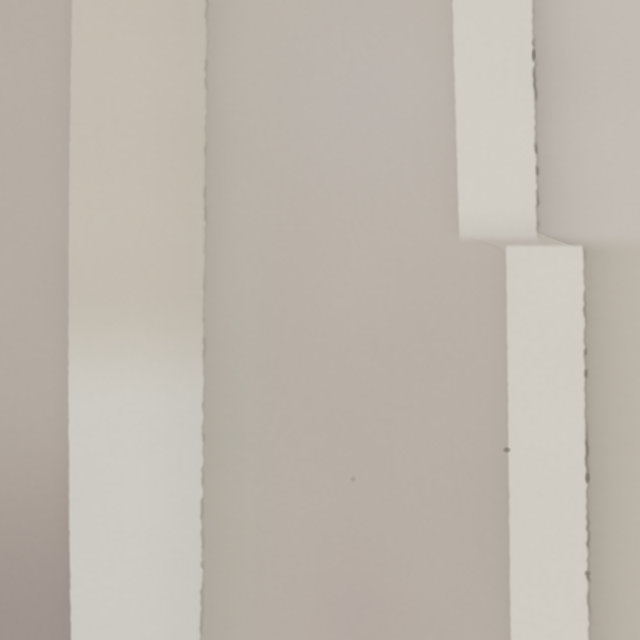
A WebGL 2 fragment shader for this background:

```glsl
#version 300 es
precision highp float;
// Pale torn paper strips on a softly shaded warm plaster wall.
uniform vec2 u_resolution;
out vec4 outColor;

const vec3 WALL_LOW = vec3(0.716, 0.682, 0.644);
const vec3 WALL_HIGH = vec3(0.742, 0.712, 0.676);
const vec3 WALL_DARK = vec3(0.620, 0.575, 0.550);
const vec3 WALL_LIGHT = vec3(0.768, 0.741, 0.712);
const vec3 SHADE_GREEN = vec3(0.675, 0.655, 0.612);
const vec3 PAPER_WARM = vec3(0.770, 0.741, 0.692);
const vec3 PAPER_COOL = vec3(0.804, 0.793, 0.764);
const vec3 PAPER_BRIGHT = vec3(0.818, 0.800, 0.768);
const vec3 TEAR = vec3(0.420, 0.395, 0.360);

float hash(vec2 p) {
  return fract(sin(dot(p, vec2(127.1, 311.7))) * 43758.5453);
}

float noise(vec2 p) {
  vec2 i = floor(p), f = fract(p);
  f = f * f * (3.0 - 2.0 * f);
  return mix(mix(hash(i), hash(i + vec2(1, 0)), f.x),
             mix(hash(i + vec2(0, 1)), hash(i + vec2(1, 1)), f.x), f.y);
}

// Soft step across an edge, at least one pixel wide
float edge(float d, float softness) {
  float w = max(softness, 0.75 / u_resolution.y);
  return smoothstep(-w, w, d);
}

// Small, closely spaced unevenness of a torn edge
float ragged(float y, float seed, float amount) {
  float n = 0.5 * noise(vec2(y * 40.0, seed)) + noise(vec2(y * 120.0, seed + 7.0));
  return (n - 0.75) * amount;
}

// Coverage of a strip between two edge positions
float strip(float x, float left, float right) {
  return edge(x - left, 0.0030) * edge(right - x, 0.0030);
}

// One-sided shadow that fades to the right of an edge
float castShadow(float d, float reach) {
  return edge(d, 0.003) * exp(-max(d, 0.0) / reach);
}

// Round soft patch of light or tint
float patchGlow(vec2 p, vec2 center, vec2 radius) {
  vec2 d = (p - center) / radius;
  return exp(-dot(d, d));
}

// Thin dark line of varying strength along a torn edge
float fringe(vec2 p, float x, float seed) {
  float strength = 0.2 + 0.8 * smoothstep(0.4, 0.85, noise(vec2(p.y * 60.0, seed)));
  return strength * exp(-pow((p.x - x) / 0.0030, 2.0));
}

// Single small soft mark
float mark(vec2 p, vec2 center, vec2 radius) {
  return 1.0 - smoothstep(0.2, 1.0, length((p - center) / radius));
}

// Broad light and colour drift of the wall
vec3 wallColor(vec2 p, float leftStripEdge) {
  vec3 c = mix(WALL_LOW, WALL_HIGH, smoothstep(0.1, 0.95, p.y));
  c = mix(c, SHADE_GREEN, 0.85 * castShadow(p.x - leftStripEdge, 0.035));
  c += vec3(-0.004, 0.008, 0.003) * patchGlow(p, vec2(0.375, 0.3), vec2(0.03, 0.4));
  c += vec3(-0.006, -0.012, -0.002) * patchGlow(p, vec2(0.56, 0.04), vec2(0.09, 0.12));
  c += vec3(-0.004, -0.003, 0.008) * patchGlow(p, vec2(0.57, 0.85), vec2(0.12, 0.15));
  float leftSide = 1.0 - smoothstep(0.1, 0.2, p.x);
  float corner = 0.2 + 0.7 * (1.0 - smoothstep(0.0, 0.4, p.y));
  return mix(c, WALL_DARK, leftSide * corner);
}

void main() {
  vec2 p = gl_FragCoord.xy / u_resolution;
  float upper = edge(p.y - 0.623, 0.018);

  // Positions of the strip edges
  float wideLeft = 0.107 + 0.005 * pow(abs(p.y - 0.45) / 0.5, 2.0) + ragged(p.y, 1.0, 0.001);
  float wideRight = mix(0.314, 0.322, p.y) + ragged(p.y, 2.0, 0.003);
  float topLeft = mix(0.718, 0.707, (p.y - 0.62) / 0.38) + ragged(p.y, 3.0, 0.001);
  float topRight = mix(0.840, 0.831, (p.y - 0.62) / 0.38) + ragged(p.y, 4.0, 0.0025);
  float lowLeft = mix(0.798, 0.791, p.y / 0.62) + ragged(p.y, 5.0, 0.001);
  float lowRight = mix(0.919, 0.911, p.y / 0.62) + ragged(p.y, 6.0, 0.0025);

  // Wall and the brighter area at the far right
  vec3 color = wallColor(p, wideRight);
  float rightEdge = mix(lowRight, topRight, upper);
  float farRight = edge(p.x - rightEdge, 0.004);
  vec3 farColor = mix(vec3(0.748, 0.718, 0.674), WALL_LIGHT, upper);
  color = mix(color, farColor, farRight);
  color -= 0.085 * castShadow(p.x - rightEdge, 0.038);
  color -= 0.025 * castShadow(mix(lowLeft, topLeft, upper) - p.x, 0.015);
  color -= 0.025 * castShadow(wideLeft - p.x, 0.015);

  // Paper strips
  vec3 widePaper = mix(PAPER_COOL, PAPER_WARM, smoothstep(0.36, 0.54, p.y));
  widePaper -= 0.014 * smoothstep(0.2, 0.32, p.x);
  color = mix(color, widePaper, strip(p.x, wideLeft, wideRight));
  vec3 topPaper = PAPER_BRIGHT - 0.035 * (1.0 - smoothstep(0.62, 0.68, p.y));
  color = mix(color, topPaper, strip(p.x, topLeft, topRight) * edge(p.y - 0.627, 0.009));
  color = mix(color, PAPER_BRIGHT, strip(p.x, lowLeft, lowRight) * edge(0.616 - p.y, 0.004));

  // Dark torn fringes and stray marks
  float topRange = smoothstep(0.62, 0.66, p.y) * (1.0 - 0.6 * smoothstep(0.90, 0.95, p.y));
  float lowRange = 0.3 + 0.7 * smoothstep(0.04, 0.12, p.y) * (1.0 - smoothstep(0.46, 0.54, p.y));
  lowRange *= 1.0 - smoothstep(0.60, 0.62, p.y);
  float dark = 0.55 * fringe(p, topRight + 0.002, 11.0) * topRange;
  dark = max(dark, 0.60 * fringe(p, lowRight + 0.002, 17.0) * lowRange);
  dark = max(dark, 0.20 * fringe(p, wideRight + 0.001, 23.0));
  dark = max(dark, 0.7 * mark(p, vec2(0.834, 0.914), vec2(0.005, 0.016)));
  dark = max(dark, 0.7 * mark(p, vec2(0.918, 0.254), vec2(0.006, 0.014)));
  dark = max(dark, 0.6 * mark(p, vec2(0.918, 0.104), vec2(0.007)));
  dark = max(dark, 0.6 * mark(p, vec2(0.792, 0.297), vec2(0.008, 0.006)));
  dark = max(dark, 0.2 * mark(p, vec2(0.552, 0.251), vec2(0.006)));
  color = mix(color, TEAR, dark);

  // Faint mottling and grain
  color += 0.008 * (noise(p * 9.0) - 0.5) + 0.006 * (noise(p * 160.0) - 0.5);
  outColor = vec4(color, 1.0);
}
```
